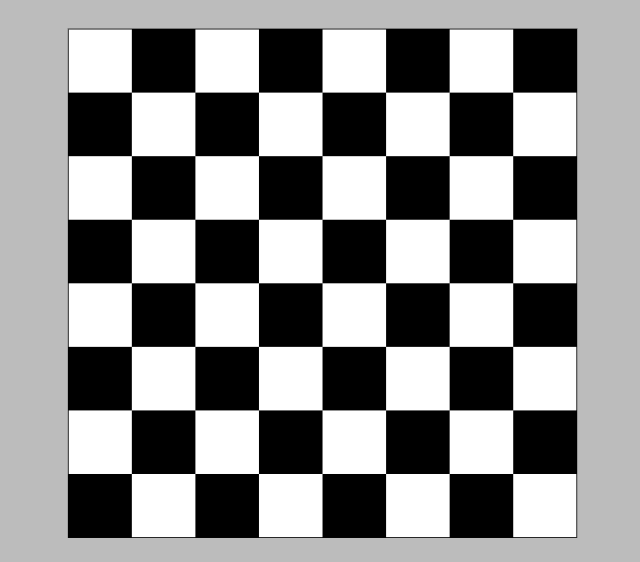
This pattern is drawn by a WebGL 2 fragment shader. Its source:

```glsl
#version 300 es
precision highp float;
// Black and white checkerboard, eight by eight, with a thin black frame on plain grey.

uniform vec2 u_resolution;
out vec4 fragColor;

// Antialiased coverage of the inside of a shape, from its signed distance.
float cover(float dist, float pixel) {
    return clamp(0.5 - dist / pixel, 0.0, 1.0);
}

void main() {
    // Position in cells, measured from the middle of the board.
    float cell = 0.1131 * u_resolution.y;
    float pixel = 1.0 / cell;
    vec2 center = 0.5 * u_resolution + vec2(0.0045, -0.0041) * u_resolution.y;
    vec2 pos = (gl_FragCoord.xy - center) / cell;

    // Checks: a signed triangle wave per axis, multiplied; lower left is black.
    vec2 square = clamp(pos + 4.0, 0.1, 7.9);
    vec2 wave = abs(mod(square + 0.5, 2.0) - 1.0) - 0.5;
    vec2 side = clamp(2.0 * wave / pixel, -1.0, 1.0);
    vec3 checks = vec3(0.5 - 0.5 * side.x * side.y);

    // Grey ground, then the black frame, then the checks inside it.
    float edge = max(abs(pos.x), abs(pos.y)) - 4.0;
    float halfLine = 0.0066;
    vec3 color = mix(vec3(0.737), vec3(0.0), cover(edge - halfLine, pixel));
    color = mix(color, checks, cover(edge + halfLine, pixel));

    fragColor = vec4(color, 1.0);
}
```
